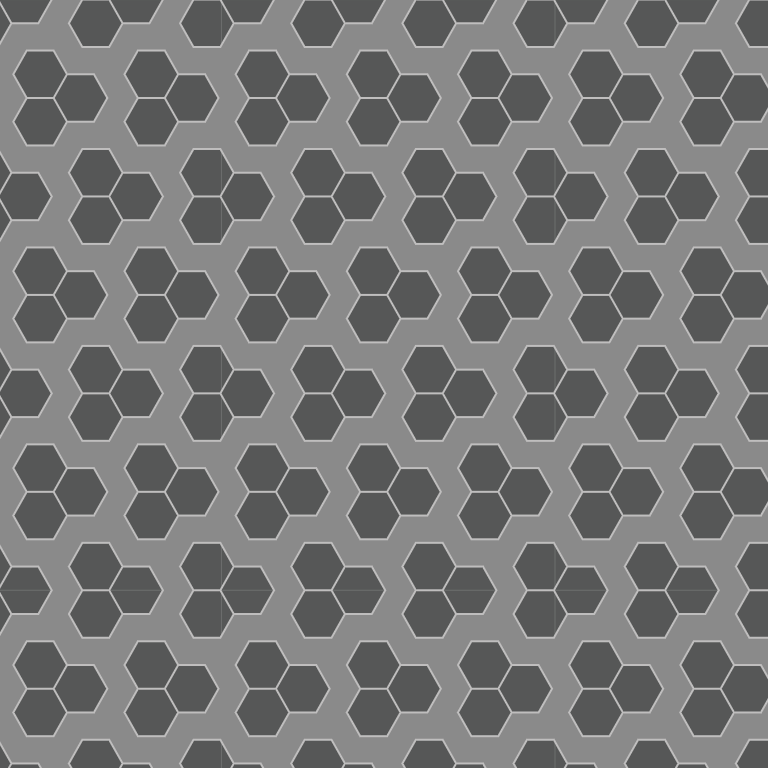
A WebGL 1 fragment shader for this pattern:

```glsl
precision highp float;

uniform vec2 u_resolution;

const vec2 PITCH = vec2(0.14475, 0.12820);   // spacing of clusters and rows
const vec2 ANCHOR = vec2(0.0698, 0.8724);    // joint of one cluster
const vec2 SEAM_ORIGIN = vec2(0.2884, 0.2314);
const vec2 SEAM_REPEATS = vec2(3.0, 6.0);    // clusters between seams
const float APOTHEM = 0.0309;
const float X_STRETCH = 1.02;
const float LINE_HALF = 0.0013;
const float SEAM_HALF = 0.0007;

const vec3 GROUND = vec3(0.540, 0.540, 0.540);
const vec3 FILL = vec3(0.336, 0.343, 0.340);
const vec3 OUTLINE = vec3(0.750, 0.745, 0.745);
const vec3 SEAM = vec3(0.420, 0.425, 0.422);

// Flat-topped hexagon with straight, mitred offsets
float hexagonDistance(vec2 p, float apothem) {
  vec2 q = abs(p);
  return max(q.y, dot(q, vec2(0.8660254, 0.5))) - apothem;
}

// Three hexagons meeting at the origin
float clusterDistance(vec2 p, float apothem) {
  float radius = apothem / 0.8660254;
  vec2 mirrored = vec2(p.x, abs(p.y));
  float left = hexagonDistance(mirrored - vec2(-0.5 * radius, apothem), apothem);
  float right = hexagonDistance(p - vec2(radius, 0.0), apothem);
  return min(left, right);
}

// Rows alternate by half a column
vec2 staggeredCell(vec2 p, vec2 pitch) {
  vec2 grid = p / pitch;
  float row = floor(grid.y + 0.5);
  grid.x += 0.5 * mod(row, 2.0);
  return (fract(grid + 0.5) - 0.5) * pitch;
}

float coverage(float d, float pixel) {
  return clamp(0.5 - d / pixel, 0.0, 1.0);
}

// Hairlines along the borders of a larger rectangular tile
float seamDistance(vec2 p, vec2 tile) {
  vec2 d = abs(fract(p / tile + 0.5) - 0.5) * tile;
  return min(d.x, d.y);
}

void main() {
  float pixel = 1.0 / min(u_resolution.x, u_resolution.y);
  vec2 p = gl_FragCoord.xy * pixel;

  vec2 local = staggeredCell(p - ANCHOR, PITCH);
  local.x *= X_STRETCH;
  float d = clusterDistance(local, APOTHEM);

  // Faint seams show only through the dark fill
  float seam = coverage(seamDistance(p - SEAM_ORIGIN, PITCH * SEAM_REPEATS) - SEAM_HALF, pixel);
  vec3 fill = mix(FILL, SEAM, seam);

  vec3 color = mix(GROUND, fill, coverage(d, pixel));
  color = mix(color, OUTLINE, coverage(abs(d) - LINE_HALF, pixel));
  gl_FragColor = vec4(color, 1.0);
}
```
